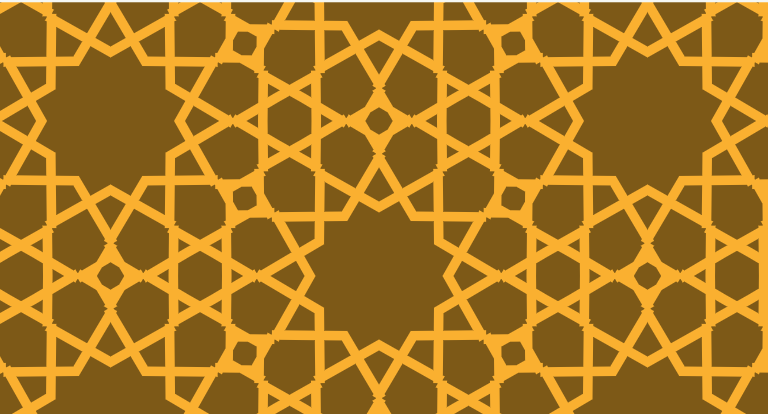
A WebGL 2 fragment shader for this pattern:

```glsl
#version 300 es
precision highp float;

uniform vec2 u_resolution;
out vec4 outColor;

#define EDGE 0.0853               // tile edge, in canvas widths
#define STAR_CENTRE vec2(-0.076, -1.053)  // one rosette, in edges from the middle
#define HALF_WIDTH 0.073          // half the strap width, in edges
#define CONTACT_GAP 0.038         // strap start, off the edge midpoint
#define TILT 0.534                // strap angle from the edge normal
#define HOLE 0.18                 // size of the eye in each square
#define RIM_HEIGHT 0.0055         // pale rim on top, in canvas heights
#define GROUND vec3(0.49, 0.35, 0.09)
#define STRAP vec3(0.98, 0.69, 0.19)
#define RIM vec3(0.96, 0.97, 0.95)

const float PI = 3.14159265;
const float SPACING = 3.0 + sqrt(3.0);  // between rosette centres

// Strap from a tile edge at x = apothem, mitred on the axis at angle reach
float strap(vec2 p, float apothem, float reach) {
  vec2 dir = vec2(-cos(TILT), sin(TILT));
  vec2 v = p - vec2(apothem, -CONTACT_GAP);
  float across = abs(v.x * dir.y - v.y * dir.x) - HALF_WIDTH;
  float pastAxis = dot(p, vec2(-sin(reach), cos(reach)));
  return pastAxis > 1e-4 ? 1e3 : max(across, -dot(v, dir));
}

// All straps of a regular tile with the given number of sides
float tileStraps(vec2 p, float sides, float reach) {
  float apothem = 0.5 / tan(PI / sides);
  float turn = 2.0 * PI / sides;
  float angle = atan(p.y, p.x);
  angle = abs(angle - turn * round(angle / turn));
  float d = 1e3;
  for (int k = -1; k <= 1; k++) {
    float a = angle - float(k) * turn;
    vec2 q = length(p) * vec2(cos(a), sin(a));
    d = min(d, strap(q, apothem, reach));
    d = min(d, strap(vec2(q.x, -q.y), apothem, reach));
  }
  return d;
}

// Square tile: a solid four-pointed star with an eight-sided eye
float squareStar(vec2 p) {
  vec2 s = abs(p);
  s = s.x < s.y ? s.yx : s;
  vec2 normal = vec2(sin(TILT), cos(TILT));
  float star = dot(s - vec2(0.5, -CONTACT_GAP), normal) - HALF_WIDTH;
  float solid = min(max(star, s.x - 0.5), tileStraps(p, 4.0, PI / 4.0));
  return max(solid, HOLE - dot(s, normal.yx));
}

// Offset from the nearest point of the triangular lattice
vec2 latticeOffset(vec2 p) {
  vec2 cell = SPACING * vec2(sqrt(3.0), 1.0);
  vec2 a = p - cell * round(p / cell);
  vec2 b = p - 0.5 * cell;
  b -= cell * round(b / cell);
  return dot(a, a) < dot(b, b) ? a : b;
}

// Fold into a 30 degree wedge whose x axis points at a neighbour
vec2 foldWedge(vec2 p) {
  float sector = PI / 3.0;
  float angle = atan(p.x, p.y);
  angle = abs(angle - sector * round(angle / sector));
  return length(p) * vec2(cos(angle), sin(angle));
}

void main() {
  float unit = u_resolution.x * EDGE;
  vec2 p = (gl_FragCoord.xy - 0.5 * u_resolution) / unit - STAR_CENTRE;
  vec2 w = foldWedge(latticeOffset(p));

  // Dodecagon, square and hexagon tiles meeting in the wedge
  vec2 squareCentre = vec2(0.5 * SPACING, 0.0);
  vec2 hexCentre = 0.5 * SPACING * vec2(1.0, 1.0 / sqrt(3.0));
  float d = tileStraps(w, 12.0, PI / 6.0);
  d = min(d, squareStar(w - squareCentre));
  d = min(d, tileStraps((w - hexCentre).yx, 6.0, PI / 3.0));

  float cover = clamp(0.5 - d * unit, 0.0, 1.0);
  vec3 color = mix(GROUND, STRAP, cover);

  // Pale rim along the top
  float rimStart = u_resolution.y * (1.0 - RIM_HEIGHT);
  color = mix(color, RIM, clamp(gl_FragCoord.y - rimStart + 0.5, 0.0, 1.0));
  outColor = vec4(color, 1.0);
}
```
